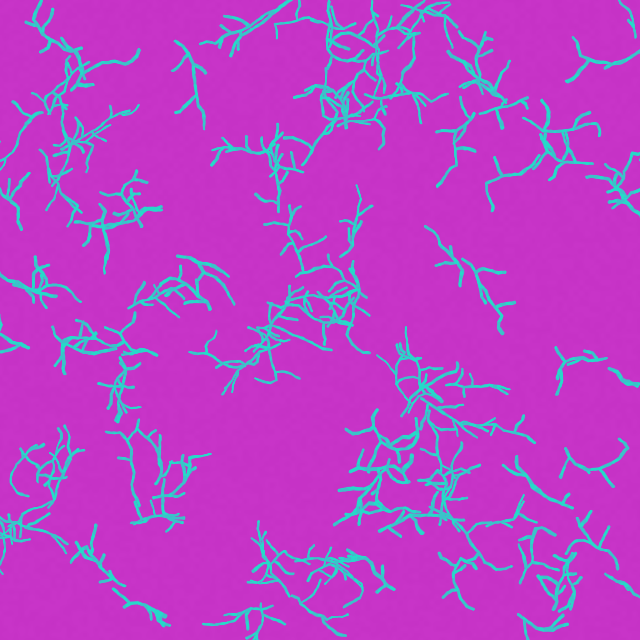
Give the GLSL for this pattern, as a Shadertoy shader.

```glsl
// Scattered clusters of thin, forking teal twigs on a flat magenta ground.

#define GRID 6            // clusters along each side
#define PRESENCE 0.94     // chance that a cell holds a cluster
#define EXTRA_BRANCHES 6  // branches added in the densest cluster
#define STEM_STEPS 7      // segments in one stem
#define STEM_STEP 0.0145  // mean length of a stem segment
#define TWIG_STEP 0.0110  // mean length of a twig segment
#define TWIG_CHANCE 0.55  // chance of a twig at each stem joint
#define BEND 1.25         // turn between segments, in radians
#define REACH 0.22        // radius that encloses a cluster
#define HALF_WIDTH 0.0026 // half the thickness of a line
#define WOBBLE 0.007      // hand-drawn waviness
#define ROUGHNESS 0.0010  // raggedness of the line edges

const vec3 MAGENTA = vec3(0.78, 0.20, 0.78);
const vec3 TEAL_BRIGHT = vec3(0.15, 0.85, 0.79);
const vec3 TEAL_SOFT = vec3(0.23, 0.76, 0.79);

float hash(vec2 p) {
    return fract(sin(dot(p, vec2(127.1, 311.7))) * 43758.5453);
}

float noise(vec2 p) {
    vec2 cell = floor(p), f = fract(p);
    f = f * f * (3.0 - 2.0 * f);
    float low = mix(hash(cell), hash(cell + vec2(1, 0)), f.x);
    float high = mix(hash(cell + vec2(0, 1)), hash(cell + vec2(1, 1)), f.x);
    return mix(low, high, f.y);
}

vec2 heading(float angle) {
    return vec2(cos(angle), sin(angle));
}

float segment(vec2 p, vec2 a, vec2 b) {
    vec2 ap = p - a, ab = b - a;
    return length(ap - ab * clamp(dot(ap, ab) / dot(ab, ab), 0.0, 1.0));
}

// Short side shoot of two to four segments
float twig(vec2 p, vec2 start, float angle, vec2 seed) {
    float d = 1.0;
    int steps = 2 + int(3.0 * hash(seed + 0.3));
    for (int i = 0; i < steps; i++) {
        float turn = hash(seed + vec2(float(i), 5.7));
        angle += (turn - 0.5) * BEND;
        vec2 end = start + heading(angle) * TWIG_STEP * (0.6 + 0.8 * fract(turn * 17.0));
        d = min(d, segment(p, start, end));
        start = end;
    }
    return d;
}

// Wandering stem with shoots on alternating sides
float branch(vec2 p, vec2 start, float angle, vec2 seed) {
    float d = 1.0;
    float side = hash(seed + 0.7) < 0.5 ? -1.0 : 1.0;
    float stride = STEM_STEP * (0.7 + 0.6 * hash(seed + 1.9));
    for (int i = 0; i < STEM_STEPS; i++) {
        vec2 joint = seed + vec2(float(i) * 3.1, 11.3);
        angle += (hash(joint) - 0.5) * BEND;
        vec2 end = start + heading(angle) * stride;
        d = min(d, segment(p, start, end));
        if (hash(joint + 2.3) < TWIG_CHANCE) {
            float fork = side * (0.6 + 0.75 * hash(joint + 4.1));
            d = min(d, twig(p, end, angle + fork, joint + 6.5));
            side = -side;
        }
        start = end;
    }
    return d;
}

// Signed distance to all branches of one cluster; crowded ones are finer
float cluster(vec2 p, vec2 seed) {
    float crowd = hash(seed + 8.2);
    crowd *= crowd;
    int count = 2 + int(float(EXTRA_BRANCHES) * crowd);
    float turn = 6.2832 * hash(seed + 3.4);
    float d = 1.0;
    for (int j = 0; j < count; j++) {
        vec2 id = seed * 7.3 + vec2(float(j) * 13.7, 2.9);
        vec2 offset = vec2(hash(id), hash(id + 1.1)) - 0.5;
        float angle = turn + 2.4 * float(j) + 0.8 * (hash(id + 2.2) - 0.5);
        d = min(d, branch(p, offset * 0.11, angle, id));
    }
    return d - HALF_WIDTH * mix(1.0, 0.75, crowd);
}

void mainImage(out vec4 fragColor, in vec2 fragCoord) {
    vec2 uv = fragCoord / iResolution.xy;
    float pixel = 1.0 / iResolution.y;

    // Wavy coordinates make the strokes look drawn by hand
    vec2 p = uv + WOBBLE * (vec2(noise(uv * 40.0), noise(uv * 40.0 + 57.0)) - 0.5);

    // Jittered grid of clusters
    float d = 1.0;
    for (int y = 0; y < GRID; y++) {
        for (int x = 0; x < GRID; x++) {
            vec2 cell = vec2(float(x), float(y)) + 1.0;
            if (hash(cell + 0.5) > PRESENCE) continue;
            vec2 jitter = vec2(hash(cell + 21.3), hash(cell + 34.6)) - 0.5;
            vec2 centre = (cell - 0.5 + 0.8 * jitter) / float(GRID);
            vec2 q = p - centre;
            if (dot(q, q) < REACH * REACH) d = min(d, cluster(q, cell));
        }
    }
    d += ROUGHNESS * (noise(uv * 230.0) - 0.5);

    // Flat ground with faint mottling, and two close shades of teal
    vec3 ground = MAGENTA + 0.012 * (noise(uv * 120.0) - 0.5);
    vec3 line = mix(TEAL_BRIGHT, TEAL_SOFT, smoothstep(0.42, 0.58, noise(uv * 150.0 + 9.0)));
    float ink = 1.0 - smoothstep(-0.55 * pixel, 0.55 * pixel, d);
    fragColor = vec4(mix(ground, line, ink), 1.0);
}
```
